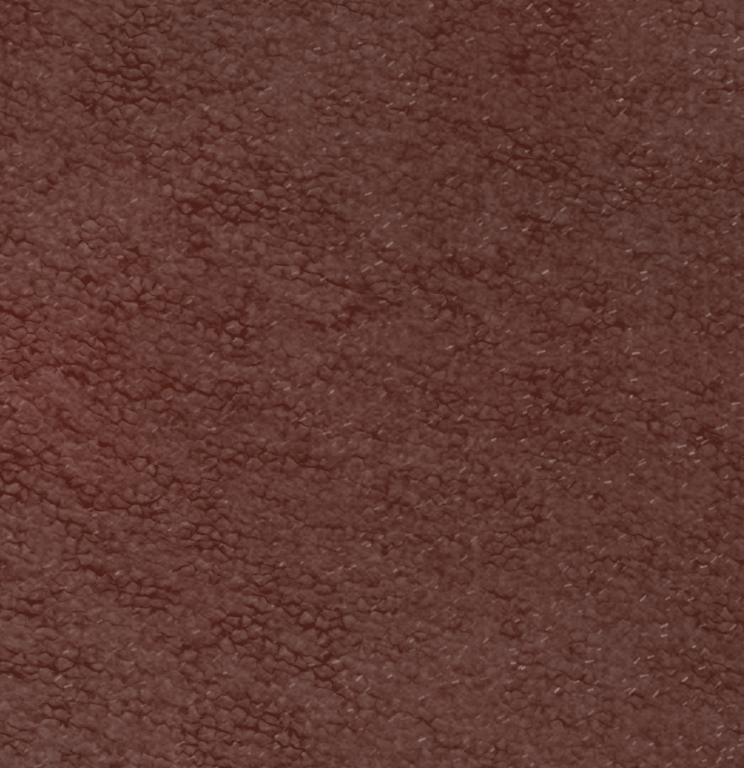
A WebGL 2 fragment shader for this texture:

```glsl
#version 300 es
precision highp float;

uniform vec2 u_resolution;
out vec4 fragColor;

float hash(vec2 p) {
  return fract(sin(dot(p, vec2(127.1, 311.7))) * 43758.545);
}

vec2 hash2(vec2 p) {
  return vec2(hash(p), hash(p + 57.3));
}

vec2 rotate(vec2 p, float angle) {
  float c = cos(angle), s = sin(angle);
  return vec2(c * p.x + s * p.y, c * p.y - s * p.x);
}

float noise(vec2 p) {
  vec2 cell = floor(p), f = fract(p);
  f = f * f * (3.0 - 2.0 * f);
  return mix(mix(hash(cell), hash(cell + vec2(1, 0)), f.x),
             mix(hash(cell + vec2(0, 1)), hash(cell + vec2(1, 1)), f.x), f.y);
}

float fbm(vec2 p) {
  float sum = 0.0, amplitude = 0.5;
  for (int i = 0; i < 4; i++) {
    sum += amplitude * noise(p);
    p = rotate(p, 0.6) * 2.03 + 11.7;
    amplitude *= 0.5;
  }
  return sum / 0.9375;
}

// Pebble lookup: xy = offset from centre, z = gap to the border, w = random id
vec4 pebble(vec2 p) {
  vec2 cell = floor(p), offset = vec2(0.0);
  float nearest = 9.0, second = 9.0, id = 0.0;
  for (int y = -1; y <= 1; y++) {
    for (int x = -1; x <= 1; x++) {
      vec2 corner = cell + vec2(x, y);
      vec2 toPoint = p - corner - 0.1 - 0.8 * hash2(corner);
      float d = length(toPoint);
      if (d < nearest) {
        second = nearest;
        nearest = d;
        offset = toPoint;
        id = hash(corner + 9.1);
      } else {
        second = min(second, d);
      }
    }
  }
  return vec4(offset, second - nearest, id);
}

// Soft pebbles lit from above; level borders are cut deeper than upright ones
float pebbleRelief(vec4 grain, float cut) {
  float body = smoothstep(0.0, 0.5, grain.z);
  float facing = dot(grain.xy, vec2(-0.3, 1.0));
  float level = 0.25 + 0.75 * smoothstep(0.05, 0.45, abs(facing));
  float top = body * (0.9 * facing + 0.3 * (grain.w - 0.5));
  return top - cut * (1.0 - body) * level + 0.2;
}

// Short glossy flecks, gathered in rows along the given angle
float flecks(vec2 p, float angle, vec2 size, float density, float pixel) {
  vec2 q = rotate(p, angle);
  vec2 cell = floor(q / size);
  vec2 centre = (cell + 0.25 + 0.5 * hash2(cell + 3.7)) * size;
  vec2 d = rotate(q - centre, 0.7 * (hash(cell + 8.2) - 0.5));
  float halfLength = mix(0.0007, 0.0045, hash(cell + 21.4));
  d.x -= clamp(d.x, -halfLength, halfLength);
  float rows = smoothstep(0.35, 0.75, noise(cell * vec2(0.2, 0.9) + 4.0));
  float present = step(hash(cell + 31.9), density * (0.3 + 1.4 * rows));
  float shape = 1.0 - smoothstep(0.0003, 0.0014 + pixel, length(d));
  return present * shape * mix(0.2, 1.0, hash(cell + 44.6));
}

// Dark wrinkles that follow the ridges of stretched noise
float wrinkles(vec2 p) {
  float ridge = 1.0 - abs(2.0 * fbm(p) - 1.0);
  return smoothstep(0.86, 1.0, ridge);
}

void main() {
  vec2 p = gl_FragCoord.xy / u_resolution.y;
  float pixel = 1.0 / u_resolution.y;
  float across = smoothstep(0.1, 0.95, p.x);

  // Grain layout: slightly bent, flattened, finer toward the right
  vec2 bend = vec2(noise(p * 5.0), noise(p * 5.0 + 31.0)) - 0.5;
  vec2 ripple = vec2(noise(p * 100.0), noise(p * 100.0 + 17.0)) - 0.5;
  vec2 q = rotate(p + 0.03 * bend + 0.007 * ripple, -0.33);
  q.x += 0.12 * p.x * p.x;
  vec4 grain = pebble(q * vec2(48.0, 64.0));
  vec4 fineGrain = pebble(q * vec2(86.0, 110.0) + 40.0);

  // Relief of large and small pebbles, cut by long folds
  float depth = mix(1.1, 0.75, across) * mix(0.7, 1.25, noise(p * 16.0 + 5.0));
  float cut = mix(0.1, 1.1, smoothstep(0.2, 0.8, noise(q * vec2(26.0, 50.0) + 9.0)));
  float relief = depth * (0.6 * pebbleRelief(grain, cut) + 0.3 * pebbleRelief(fineGrain, 0.5));
  float groove = 1.0 - smoothstep(0.0, 0.6, grain.z);
  relief -= 0.4 * depth * wrinkles(q * vec2(9.0, 30.0)) * (0.2 + 0.8 * groove);

  // Fine surface roughness
  float rough = 0.46 * (noise(p * 270.0) - 0.5) + 0.38 * (noise(p * 150.0 + 7.0) - 0.5);

  // Broad uneven dye and falloff
  float patches = fbm(p * 3.2 + 2.0) - 0.5;
  float tone = 0.40 + 0.38 * patches - 0.12 * across + relief + rough;
  float gloss = flecks(p, 0.48, vec2(0.027, 0.015), 0.27, pixel)
              + 0.7 * flecks(p + 0.37, 0.60, vec2(0.020, 0.013), 0.25, pixel);
  tone += 1.5 * gloss * mix(0.6, 1.0, across);

  vec3 oxblood = vec3(0.335, 0.182, 0.153);
  vec3 dustyRose = vec3(0.460, 0.330, 0.308);
  vec3 color = mix(oxblood, dustyRose, clamp(tone, -0.35, 2.1));

  // Warm red bloom on the left, cooler elsewhere
  float bloom = exp(-9.0 * dot(p - vec2(0.06, 0.5), p - vec2(0.06, 0.5)));
  float warmth = 0.7 * bloom + 0.8 * (fbm(p * 4.0 + 19.0) - 0.5);
  color += warmth * vec3(0.028, -0.008, -0.010);

  fragColor = vec4(color, 1.0);
}
```
